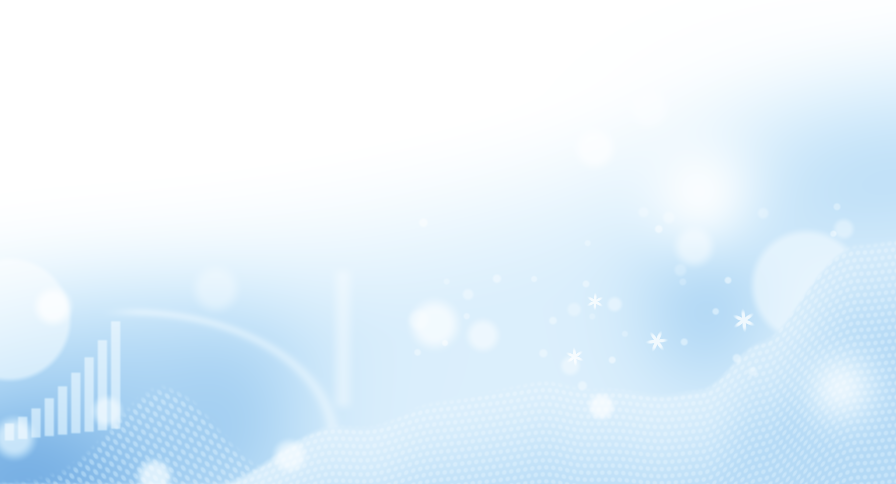
Write a Shadertoy shader that draws this background.

```glsl
// Pale blue studio haze with dotted hills, rising bars, soft light discs and sparkles.

const float ASPECT = 1.855;

float hash(float n) { return fract(sin(n * 91.345) * 4375.85); }

// Soft elliptical falloff
float blob(vec2 p, vec2 center, vec2 size) {
    vec2 q = (p - center) / size;
    return exp(-dot(q, q));
}

// Filled disc whose rim is blurred by a fraction of its radius
float disc(vec2 p, vec2 center, float radius, float blur) {
    return 1.0 - smoothstep(radius * (1.0 - blur), radius * (1.0 + blur), length(p - center));
}

float box(vec2 p, vec2 lo, vec2 hi, float edge) {
    vec2 a = smoothstep(lo - edge, lo + edge, p);
    vec2 b = 1.0 - smoothstep(hi - edge, hi + edge, p);
    return a.x * a.y * b.x * b.y;
}

// Six-armed flake
float flake(vec2 p, vec2 center, float radius) {
    vec2 q = p - center;
    float arms = pow(abs(cos(3.0 * atan(q.y, q.x + 1e-5) + center.x * 9.0)), 2.0);
    float reach = radius * mix(0.4, 1.1, arms);
    return 1.0 - smoothstep(reach * 0.6, reach * 1.2, length(q));
}

// Staggered grid of round dots
float dots(vec2 p, float pitch) {
    vec2 q = p / pitch;
    q.x += 0.5 * mod(floor(q.y), 2.0);
    return 1.0 - smoothstep(0.15, 0.48, length(fract(q) - 0.5));
}

float hillTop(float x) {
    float y = 0.12 * smoothstep(0.44, 0.70, x) + 0.07 * smoothstep(0.74, 1.0, x);
    y += 0.11 * smoothstep(1.45, 1.58, x) + 0.20 * smoothstep(1.57, 1.78, x);
    y += 0.028 * exp(-pow((x - 1.14) / 0.06, 2.0));
    return y + 0.006 * sin(x * 31.0) * smoothstep(0.6, 0.9, x);
}

// Blue depth of the haze: 0 is white, 1 is the deepest blue
float haze(vec2 p) {
    float whiteEdge = 0.6 + 0.12 * p.x + 0.06 * p.x * p.x;
    float depth = 0.22 * smoothstep(0.0, 0.45, whiteEdge - p.y);
    depth += 0.60 * blob(p, vec2(0.05, 0.0), vec2(0.35, 0.22));
    depth += 0.15 * blob(p, vec2(0.25, 0.30), vec2(0.35, 0.16));
    depth += 0.20 * blob(p, vec2(0.50, 0.13), vec2(0.17, 0.20));
    depth += 0.17 * blob(p, vec2(1.80, 0.66), vec2(0.36, 0.20));
    depth += 0.23 * blob(p, vec2(1.46, 0.36), vec2(0.15, 0.17));
    return depth;
}

float bars(vec2 p, float edge) {
    float light = 0.0;
    for (int i = 0; i < 9; i++) {
        float n = float(i);
        float x = 0.010 + 0.0275 * n;
        float top = 0.125 + 0.012 * n + 0.0018 * n * n;
        light += box(p, vec2(x, 0.09 + 0.003 * n), vec2(x + 0.019, top), edge);
    }
    return light;
}

// Small specks drifting over the middle right
float specks(vec2 p) {
    float light = 0.0;
    for (int i = 0; i < 34; i++) {
        float n = float(i) + 1.0;
        vec2 center = vec2(0.85 + 0.9 * hash(n), 0.19 + 0.42 * hash(n + 50.0));
        float radius = mix(0.006, 0.020, pow(hash(n + 90.0), 3.0));
        light += mix(0.2, 0.5, hash(n + 130.0)) * disc(p, center, radius, 0.4);
    }
    return min(light, 0.7);
}

// Blurred lights: x, y, radius, strength
float lights(vec2 p) {
    vec4 spots[12] = vec4[12](
        vec4(0.11, 0.367, 0.034, 0.75), vec4(0.03, 0.095, 0.038, 0.55),
        vec4(0.222, 0.15, 0.028, 0.50), vec4(0.60, 0.058, 0.030, 0.55),
        vec4(0.32, 0.015, 0.032, 0.65), vec4(0.447, 0.403, 0.042, 0.35),
        vec4(0.90, 0.33, 0.045, 0.65), vec4(1.0, 0.307, 0.030, 0.50),
        vec4(1.232, 0.693, 0.036, 0.60), vec4(1.245, 0.16, 0.024, 0.65),
        vec4(1.437, 0.49, 0.036, 0.45), vec4(1.345, 0.775, 0.035, 0.35));
    float keep = 1.0;
    for (int i = 0; i < 12; i++) keep *= 1.0 - spots[i].w * disc(p, spots[i].xy, spots[i].z, 0.4);
    return 1.0 - keep;
}

vec3 tint(float depth) {
    float d = clamp(depth, 0.0, 1.0);
    return 1.0 - d * vec3(0.64, 0.26, 0.03) - d * d * vec3(0.0, 0.14, 0.12);
}

void mainImage(out vec4 fragColor, in vec2 fragCoord) {
    vec2 p = fragCoord / iResolution.xy * vec2(ASPECT, 1.0);
    float pixel = 1.0 / iResolution.y;
    float depth = haze(p);

    // Large translucent discs and the bright glow
    depth *= 1.0 - 0.50 * disc(p, vec2(0.02, 0.34), 0.125, 0.06);
    depth *= 1.0 - 0.45 * disc(p, vec2(1.67, 0.41), 0.112, 0.10);
    depth *= 1.0 - 0.85 * blob(p, vec2(1.45, 0.60), vec2(0.12));

    // Faint arc, upright streak and bars
    float ring = length((p - vec2(0.27, 0.09)) / vec2(0.42, 0.265)) - 1.0;
    float arc = exp(-pow(ring / 0.035, 2.0)) * step(0.09, p.y) * smoothstep(0.2, 0.3, p.x);
    depth *= 1.0 - 0.35 * arc;
    depth *= 1.0 - 0.35 * box(p, vec2(0.695, 0.16), vec2(0.725, 0.44), 0.015);
    depth *= 1.0 - 0.50 * bars(p, max(pixel, 0.003));

    // Small dotted mound on the left
    float moundTop = 0.20 * exp(-pow((p.x - 0.34) / 0.15, 2.0));
    float mound = smoothstep(-0.01, 0.02, moundTop - p.y);
    depth *= 1.0 - 0.28 * mound * dots(p + vec2(0.0, 0.5 * p.x), 0.0165);

    // Long dotted hill
    float below = hillTop(p.x) - p.y;
    float hill = smoothstep(-0.006, 0.012, below);
    float hillDepth = 0.20 + 0.20 * smoothstep(0.0, 0.25, below) + 0.05 * smoothstep(1.3, 1.8, p.x);
    hillDepth *= 1.08 - 0.28 * dots(vec2(p.x, p.y - 0.6 * hillTop(p.x)), 0.0145);
    depth = mix(depth, hillDepth, hill * 0.92);
    depth *= 1.0 - 0.70 * blob(p, vec2(1.74, 0.20), vec2(0.075));

    // Lights, specks and flakes
    depth *= (1.0 - lights(p)) * (1.0 - specks(p));
    float flakes = flake(p, vec2(1.19, 0.263), 0.016) + flake(p, vec2(1.232, 0.377), 0.015)
                 + flake(p, vec2(1.36, 0.295), 0.019) + flake(p, vec2(1.54, 0.338), 0.020);
    depth *= 1.0 - 0.75 * min(flakes, 1.0);

    fragColor = vec4(tint(depth), 1.0);
}
```
